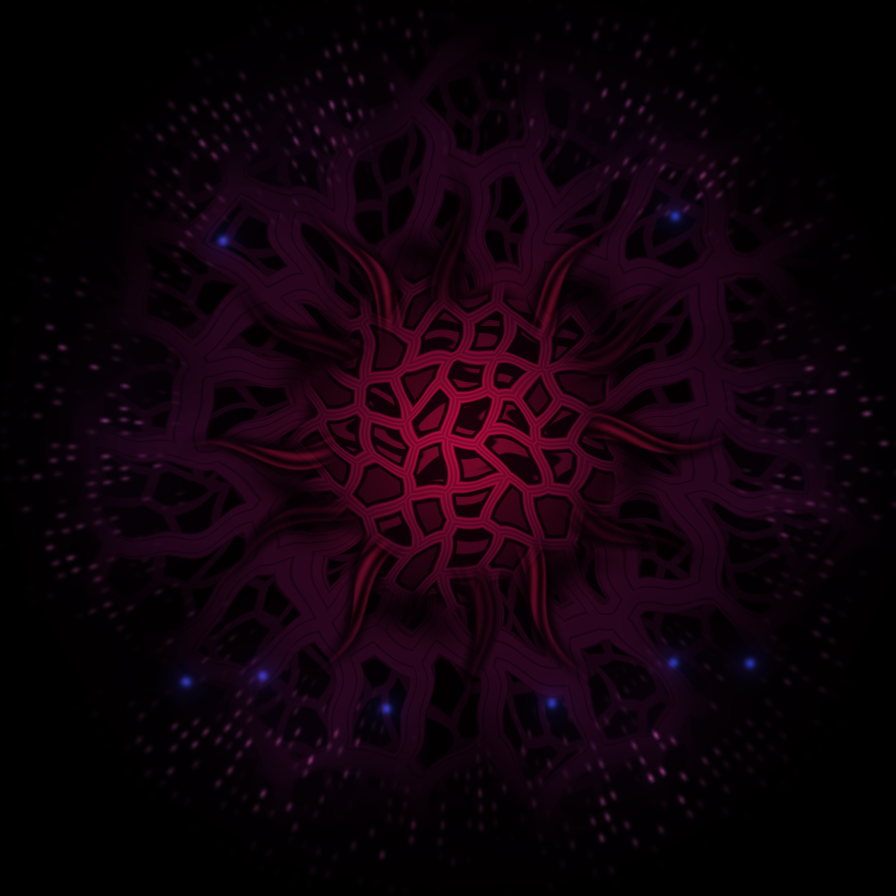
A Shadertoy shader for this background:

```glsl
// A glowing crimson cell cluster with purple radial tendrils and drifting sparks on black.
const float TAU = 6.28318;

vec2 hash2(vec2 p) {
    return fract(sin(vec2(dot(p, vec2(127.1, 311.7)), dot(p, vec2(269.5, 183.3)))) * 4375.85);
}

// Cellular noise, wrapped in x: border distance, centre distance, cell id.
vec3 cells(vec2 p, float period) {
    vec2 base = floor(p), f = fract(p), nearest = vec2(0.0);
    float best = 9.0, border = 9.0, id = 0.0;
    for (int j = -1; j <= 1; j++)
    for (int i = -1; i <= 1; i++) {
        vec2 g = vec2(i, j), c = base + g;
        vec2 h = hash2(vec2(mod(c.x, period), c.y));
        vec2 d = g + 0.1 + 0.8 * h - f;
        if (dot(d, d) < best) { best = dot(d, d); nearest = d; id = h.x; }
    }
    for (int j = -2; j <= 2; j++)
    for (int i = -2; i <= 2; i++) {
        vec2 g = vec2(i, j), c = base + g;
        vec2 d = g + 0.1 + 0.8 * hash2(vec2(mod(c.x, period), c.y)) - f;
        vec2 away = d - nearest;
        if (dot(away, away) > 0.0001)
            border = min(border, dot(0.5 * (d + nearest), normalize(away)));
    }
    return vec3(border, sqrt(best), id);
}

// Veins around oval cells with hatched interiors.
float coreTissue(vec2 p) {
    vec3 c = cells(p * 21.0 + 7.3, 1000.0);
    float vein = 1.0 - smoothstep(0.10, 0.17, c.x + 0.12 * max(0.0, 0.35 - c.y));
    float hatch = smoothstep(-0.1, 0.5, sin(dot(p, vec2(230.0, 170.0) * (c.z - 0.4)) + 3.0 * sin(p.y * 110.0)));
    float inside = smoothstep(0.20, 0.25, c.x) * mix(0.35, 0.6 * hatch, step(0.4, c.z));
    float groove = smoothstep(0.01, 0.05, abs(c.x - 0.045)) * 0.3 + 0.7;
    return vein * groove + inside;
}

// Stretched webbing that thins as it spreads outward.
float webbing(float angle, float r) {
    float turn = angle / TAU;
    float wide = cells(vec2(turn * 22.0, r * 7.5), 22.0).x;
    float fine = cells(vec2(turn * 54.0, r * 17.0 + 3.0), 54.0).x;
    float thick = mix(0.23, 0.07, smoothstep(0.15, 0.45, r));
    float limbs = 1.0 - smoothstep(thick, thick + 0.05, wide);
    limbs *= 0.65 + 0.35 * smoothstep(0.1, 0.5, abs(sin(wide * 28.0 + 0.8)));
    float twigs = 1.0 - smoothstep(0.07, 0.15, fine);
    return max(limbs, 0.6 * twigs);
}

// Tapered arms leaving the core: x is the lit flesh, y the shadow around it.
vec2 arms(vec2 p) {
    vec2 result = vec2(0.0);
    for (int i = 0; i < 12; i++) {
        float k = float(i), a = k * TAU / 12.0 + 0.07 * sin(k * 2.3);
        vec2 d = vec2(cos(a), sin(a));
        float x = dot(p, d);
        float y = dot(p, vec2(-d.y, d.x)) + 0.013 * sin(x * 32.0 + k * 1.9);
        float width = mix(0.015, 0.003, smoothstep(0.13, 0.30, x));
        float span = smoothstep(0.13, 0.17, x) * (1.0 - smoothstep(0.24, 0.33, x));
        float flesh = 1.0 - smoothstep(width - 0.003, width + 0.001, abs(y));
        float ridge = 0.55 + 0.45 * sin(y * 420.0 + x * 50.0);
        result.x = max(result.x, flesh * span * ridge * (0.65 + 0.35 * cos(6.0 * a)));
        result.y = max(result.y, span * (1.0 - smoothstep(width, width + 0.013, abs(y))));
    }
    return result;
}

// Short radial streaks, gathered in six loose clumps.
float sparks(float angle, float r) {
    vec2 q = vec2(angle / TAU * 180.0, r * 52.0);
    vec2 c = floor(q);
    vec2 h = hash2(vec2(mod(c.x, 180.0), c.y) + 31.0);
    vec2 d = (fract(q) - 0.3 - 0.4 * h) * vec2(1.0, 0.75);
    float ring = smoothstep(0.28, 0.40, r) * (1.0 - smoothstep(0.44, 0.54, r));
    float clump = 0.5 + 0.35 * cos(6.0 * angle) + 0.25 * sin(11.0 * angle + r * 30.0);
    return exp(-dot(d, d) * 28.0) * step(0.5, h.x) * h.y * ring * max(clump, 0.0);
}

void mainImage(out vec4 fragColor, in vec2 fragCoord) {
    vec2 p = (fragCoord - 0.5 * iResolution.xy) / min(iResolution.x, iResolution.y) - vec2(0.014, 0.012);
    float r = length(p), angle = atan(p.y, p.x);

    // Layered sines bend the tissue into organic curves.
    vec2 bent = p + 0.010 * sin(p.yx * 29.0 + vec2(1.0, 4.0)) + 0.004 * sin(p.yx * 83.0 + vec2(2.0, 0.5));
    float bentR = length(bent), bentAngle = atan(bent.y, bent.x);
    float rim = r + 0.014 * sin(angle * 5.0 + 1.0) + 0.008 * sin(angle * 13.0);

    float tissue = mix(coreTissue(bent), webbing(bentAngle, bentR), smoothstep(0.165, 0.19, rim));
    float hollow = exp(-pow((rim - 0.195) / 0.025, 2.0)) * (0.5 + 0.4 * sin(angle * 7.0 + 2.0));
    vec2 arm = arms(p);
    tissue *= (1.0 - hollow) * (1.0 - 0.75 * arm.y);

    // Red heat at the centre cools to purple, then black.
    float reach = r + 0.025 * sin(angle * 7.0) + 0.015 * sin(angle * 17.0 + 2.0);
    float fade = 1.0 - smoothstep(0.27, 0.47, reach);
    float heat = exp(-r * r / 0.018);
    vec3 flesh = vec3(0.13, 0.018, 0.10) * fade + vec3(0.46, 0.025, 0.10) * heat;
    vec3 color = vec3(0.012, 0.0, 0.008) * (1.0 - smoothstep(0.35, 0.65, r)) + vec3(0.09, 0.0, 0.03) * heat;
    color += flesh * tissue;
    color += vec3(0.32, 0.03, 0.11) * arm.x * (1.0 - smoothstep(0.18, 0.36, r));

    // Violet haze and pink sparks.
    float haze = exp(-pow((r - 0.38) / 0.07, 2.0)) * (0.5 + 0.5 * cos(6.0 * angle));
    color += vec3(0.022, 0.006, 0.03) * haze;
    color += vec3(0.42, 0.18, 0.36) * sparks(angle, r);

    // Blue motes: six along the lower arc, two above.
    for (int i = 0; i < 8; i++) {
        float k = float(i);
        float a = i < 6 ? 3.87 + 0.35 * k - 0.21 * sin(k * TAU / 5.0) : 0.80 + 1.65 * (k - 6.0);
        float orbit = i < 6 ? 0.31 + 0.016 * (k - 2.5) * (k - 2.5) : 0.344;
        float d = length(p - orbit * vec2(cos(a), sin(a)));
        color += vec3(0.12, 0.18, 0.55) * exp(-d * d / 0.00003) + vec3(0.02, 0.02, 0.10) * exp(-d * d / 0.0004);
    }
    fragColor = vec4(color, 1.0);
}
```
